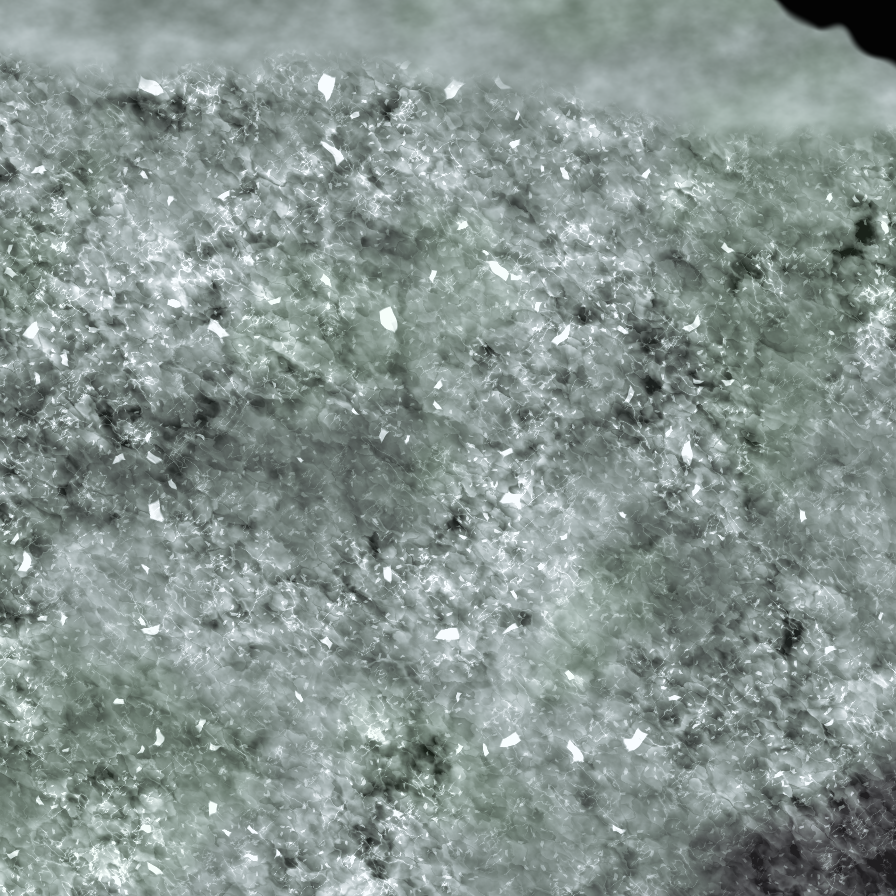
This texture is drawn by a WebGL 1 fragment shader. Its source:

```glsl
precision highp float;
// Grey-green crystalline rock: glassy grains, white glints, a soft ridge behind and a dark void.
uniform vec2 u_resolution;

const vec3 VOID_BLACK = vec3(0.01, 0.012, 0.012);
const vec3 PIT = vec3(0.11, 0.13, 0.12);
const vec3 SHADOW = vec3(0.32, 0.35, 0.34);
const vec3 DEEP = vec3(0.44, 0.49, 0.47);
const vec3 BODY = vec3(0.55, 0.60, 0.59);
const vec3 PALE = vec3(0.65, 0.70, 0.70);
const vec3 FROST = vec3(0.80, 0.84, 0.85);
const vec3 GLINT = vec3(0.97, 0.99, 1.0);

struct Grain { vec2 offset; float edge; float id; };

float hash(vec2 p) {
  vec3 q = fract(p.xyx * 0.1031);
  q += dot(q, q.yzx + 33.33);
  return fract((q.x + q.y) * q.z);
}

vec2 hash2(vec2 p) { return vec2(hash(p), hash(p + 57.0)); }

vec2 direction(float turn) { return vec2(cos(6.2832 * turn), sin(6.2832 * turn)); }

float noise(vec2 p) {
  vec2 i = floor(p), f = fract(p);
  f = f * f * (3.0 - 2.0 * f);
  vec2 e = vec2(1.0, 0.0);
  return mix(mix(hash(i), hash(i + e.xy), f.x),
             mix(hash(i + e.yx), hash(i + e.xx), f.x), f.y);
}

float fbm(vec2 p) {
  float sum = 0.0, amp = 0.5;
  for (int i = 0; i < 4; i++) {
    sum += amp * noise(p);
    p = mat2(1.6, 1.2, -1.2, 1.6) * p + 7.3;
    amp *= 0.5;
  }
  return sum / 0.9375;
}

Grain nearestGrain(vec2 p) {
  Grain g = Grain(vec2(0.0), 0.0, 0.0);
  vec2 cell = floor(p);
  float first = 9.0, second = 9.0;
  for (int y = -1; y <= 1; y++) for (int x = -1; x <= 1; x++) {
    vec2 c = cell + vec2(float(x), float(y));
    vec2 d = p - c - hash2(c);
    float dist = length(d);
    if (dist < first) {
      second = first;
      first = dist;
      g.offset = d;
      g.id = hash(c + 19.0);
    } else second = min(second, dist);
  }
  g.edge = second - first;
  return g;
}

// Tilted translucent faces that fade into each other at their borders
float facets(vec2 p, float scale) {
  vec2 q = mat2(0.82, 0.57, -0.57, 0.82) * p * scale * vec2(0.85, 1.25);
  q += 1.5 * (vec2(fbm(q * 1.1), fbm(q * 1.1 + 31.0)) - 0.5);
  Grain g = nearestGrain(q);
  float tilt = dot(g.offset, direction(fract(g.id * 7.31)));
  return (0.16 * (g.id - 0.5) + 0.20 * tilt) * smoothstep(0.0, 0.22, g.edge);
}

// Thin curved reflections where the noise crosses its middle value
float streaks(vec2 p, float scale, float turn) {
  vec2 along = direction(turn);
  vec2 q = scale * vec2(dot(p, along), dot(p, vec2(-along.y, along.x)));
  float crest = 1.0 - abs(2.0 * fbm(q * vec2(0.7, 1.4)) - 1.0);
  return pow(crest, 22.0) * smoothstep(0.45, 0.8, noise(q * 0.8 + 40.0));
}

// White shards, one per chosen cell
float glints(vec2 p, float scale, float share, float largest) {
  vec2 q = p * scale + 0.12 * (vec2(noise(p * scale * 5.0), noise(p * scale * 5.0 + 13.0)) - 0.5);
  vec2 cell = floor(q);
  float pick = hash(cell + 71.0), turn = hash(cell + 5.0);
  vec2 d = q - cell - mix(vec2(0.35), vec2(0.65), hash2(cell));
  d = vec2(dot(d, direction(turn)), 1.7 * dot(d, direction(turn + 0.25)));
  float shard = max(max(d.x, -0.6 * d.x + 0.5 * abs(d.y)), abs(d.y + 0.4 * d.x));
  float size = largest * mix(0.4, 1.0, hash(cell + 23.0));
  float soft = 0.8 * scale / u_resolution.y + 0.01;
  return step(pick, share) * (1.0 - smoothstep(size - soft, size + soft, shard));
}

vec3 stoneColour(float light) {
  vec3 c = mix(PIT, SHADOW, clamp((light - 0.13) / 0.22, 0.0, 1.0));
  c = mix(c, DEEP, clamp((light - 0.35) / 0.14, 0.0, 1.0));
  c = mix(c, BODY, clamp((light - 0.49) / 0.11, 0.0, 1.0));
  c = mix(c, PALE, clamp((light - 0.60) / 0.10, 0.0, 1.0));
  c = mix(c, FROST, clamp((light - 0.70) / 0.14, 0.0, 1.0));
  return mix(c, GLINT, clamp((light - 0.84) / 0.16, 0.0, 1.0));
}

void main() {
  vec2 p = gl_FragCoord.xy / u_resolution;

  // Sharp front face, rougher in some places than in others
  float rough = mix(0.6, 1.3, smoothstep(0.35, 0.65, fbm(p * 9.0 + 23.0)));
  float detail = facets(p, 26.0) + 0.9 * facets(p + 3.0, 60.0) + 0.26 * (fbm(p * 80.0) - 0.5);
  detail += 0.26 * streaks(p, 45.0, 0.88) + 0.24 * streaks(p + 5.0, 80.0, 0.12);
  detail += 0.24 * max(glints(p + 7.0, 75.0, 0.22, 0.24), glints(p + 4.0, 110.0, 0.22, 0.26));
  detail -= 0.16 * smoothstep(0.6, 0.75, fbm(p * 26.0 + 17.0));
  float front = 0.55 + 0.5 * (fbm(p * vec2(5.0, 6.0) + 2.0) - 0.5) + rough * detail;

  // Shaded lower right corner
  float corner = (p.x - 0.72) * 0.6 - p.y + 0.12 * (fbm(p * 14.0) - 0.5);
  float shade = smoothstep(-0.03, 0.06, corner);
  front -= 0.24 * shade;
  front += 0.45 * max(glints(p, 15.0, 0.12, 0.17), glints(p + 2.0, 34.0, 0.08, 0.2)) * (1.0 - shade);

  // Blurred slope behind the ridge
  float ridge = 0.925 - 0.09 * smoothstep(0.3, 1.0, p.x) + 0.05 * (fbm(vec2(p.x * 12.0, 3.0)) - 0.5);
  float rise = p.y - ridge;
  float back = 0.58 + 0.10 * (1.0 - smoothstep(0.02, 0.08, rise));
  back += 0.25 * (fbm(p * vec2(16.0, 24.0)) - 0.5) + 0.16 * (fbm(p * vec2(42.0, 55.0)) - 0.5);
  float light = mix(front, back, smoothstep(-0.03, 0.025, rise));

  // Mineral tint and empty background
  float green = smoothstep(0.48, 0.7, fbm(p * 6.0 + 11.0)) * (1.0 - shade);
  vec3 colour = stoneColour(light) + green * vec3(-0.01, 0.005, -0.018) + shade * vec3(0.015, -0.01, 0.01);
  float sky = p.y - 1.0 + 0.54 * (p.x - 0.87) + 0.025 * (noise(p * 34.0) - 0.5);
  gl_FragColor = vec4(mix(colour, VOID_BLACK, smoothstep(-0.006, 0.006, sky)), 1.0);
}
```
